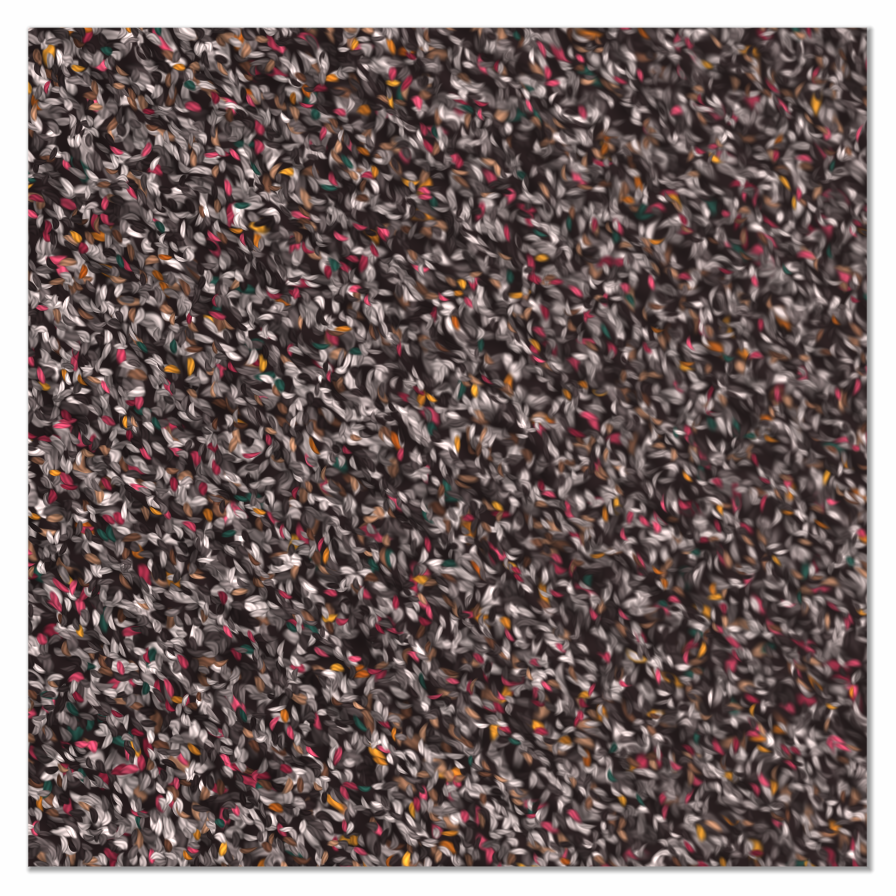
Reproduce this texture procedurally as a Shadertoy shader.

```glsl
vec3 hash3(vec2 cell, float seed) {
    uvec3 v = uvec3(ivec3(cell + 64.0, seed)) * 1664525u + 1013904u;
    v.x += v.y * v.z; v.y += v.z * v.x; v.z += v.x * v.y;
    v ^= v >> 16u;
    v.x += v.y * v.z; v.y += v.z * v.x; v.z += v.x * v.y;
    return vec3(v >> 8u) / 16777216.0;
}

// Mostly warm greys, with a few dyed fibres
vec3 woolColor(float pick, float light) {
    vec3 grey = mix(vec3(0.13, 0.095, 0.10), vec3(0.93, 0.86, 0.85), pow(light, 1.25));
    vec3 crimson = mix(vec3(0.48, 0.10, 0.18), vec3(0.90, 0.32, 0.45), light);
    vec3 amber = mix(vec3(0.62, 0.28, 0.08), vec3(0.98, 0.67, 0.20), light);
    vec3 brown = mix(vec3(0.32, 0.19, 0.14), vec3(0.72, 0.52, 0.40), light);
    vec3 green = vec3(0.12, 0.27, 0.24);
    if (pick < 0.065) return crimson;
    if (pick < 0.085) return amber;
    if (pick < 0.170) return brown;
    if (pick < 0.185) return green;
    return grey;
}

// Scatters curled tufts, one per cell, leaning down to the right
void addTufts(inout vec3 color, vec2 p, float scale, float blur, float seed) {
    vec2 q = p * scale;
    vec2 home = floor(q);
    for (int j = -1; j <= 1; j++)
    for (int i = -1; i <= 1; i++) {
        vec2 cell = home + vec2(i, j);
        vec3 place = hash3(cell, seed);
        vec3 look = hash3(cell, seed + 31.0);
        float angle = -0.9 + (place.z - 0.5) * 2.0;
        float c = cos(angle), s = sin(angle);
        vec2 d = q - cell - place.xy;
        d = vec2(c * d.x + s * d.y, c * d.y - s * d.x);
        d.y += (look.z - 0.5) * 1.2 * d.x * d.x;
        float r = length(d / vec2(0.62, mix(0.23, 0.36, look.z)));
        float cover = 1.0 - smoothstep(1.0 - blur, 1.0 + 0.4 * blur, r);
        float strands = sin(d.y * 20.0 + 2.0 * sin(d.x * 5.0 + look.x * 6.0));
        float shade = 1.08 - 0.42 * r * r + 0.20 * (1.0 - blur) * strands;
        color = mix(color, woolColor(look.x, look.y) * max(shade, 0.2), cover);
    }
}

vec3 tweed(vec2 p) {
    // Focus softens towards the right
    float blur = mix(0.32, 0.75, smoothstep(0.1, 0.95, p.x + 0.15 * (p.y - 0.5)));
    vec2 bent = p + 0.003 * sin(p.yx * 71.0 + 2.0 * sin(p * 43.0));
    vec3 color = vec3(0.12, 0.085, 0.09);
    addTufts(color, bent, 42.0, blur, 3.0);
    addTufts(color, bent, 54.0, blur, 11.0);
    addTufts(color, bent, 70.0, blur, 19.0);

    // Diagonal twill ridges and uneven hollows
    float ridge = sin(dot(bent, vec2(0.74, 0.67)) * 180.0 + 1.5 * sin(p.x * 23.0 - p.y * 17.0));
    float hollow = sin(p.x * 97.0 + 3.0 * sin(p.y * 61.0)) * sin(p.y * 89.0 + 2.0 * sin(p.x * 53.0));
    color *= 1.0 + 0.15 * ridge + 0.14 * hollow;
    return mix(color, vec3(0.36, 0.30, 0.29), 0.22 * blur);
}

float boxDistance(vec2 p, vec2 halfSize) {
    vec2 d = abs(p) - halfSize;
    return length(max(d, 0.0)) + min(max(d.x, d.y), 0.0);
}

void mainImage(out vec4 fragColor, in vec2 fragCoord) {
    vec2 uv = fragCoord / iResolution.xy;
    float pixel = 1.0 / min(iResolution.x, iResolution.y);

    // White margin with a thin shadow at the lower right
    vec2 centered = uv - vec2(0.4995, 0.501);
    float shadow = 1.0 - smoothstep(-0.002, 0.007, boxDistance(centered - vec2(0.003, -0.003), vec2(0.468)));
    vec3 color = mix(vec3(0.995), vec3(0.60), shadow);

    // Square of cloth
    float edge = boxDistance(centered, vec2(0.468));
    color = mix(color, tweed(uv), 1.0 - smoothstep(-pixel, pixel, edge));
    fragColor = vec4(clamp(color, 0.0, 1.0), 1.0);
}
```
